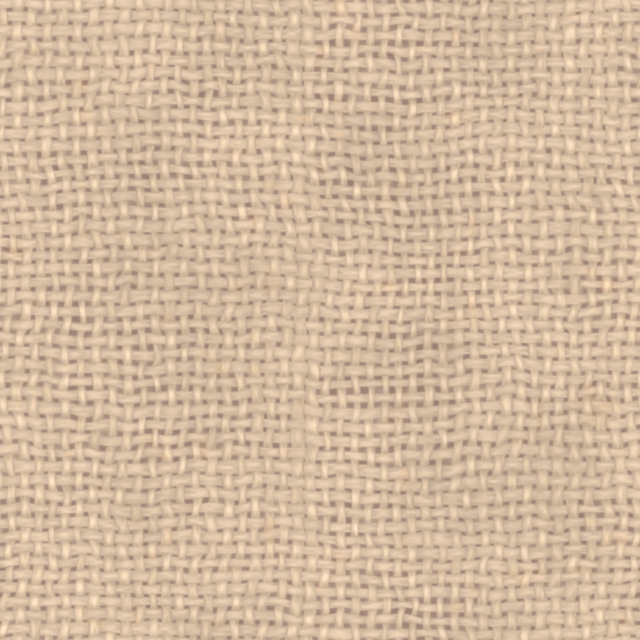
A WebGL 2 fragment shader for this texture:

```glsl
#version 300 es
precision highp float;

uniform vec2 u_resolution;
out vec4 fragColor;

float hash(vec2 p) {
    return fract(sin(dot(p, vec2(127.1, 311.7))) * 43758.5453);
}

// Value noise with n cells across the canvas, wrapping at its edges
float noise(vec2 uv, vec2 n, float seed) {
    vec2 i = floor(uv * n), f = fract(uv * n);
    f = f * f * (3.0 - 2.0 * f);
    vec2 a = mod(i, n) + seed, b = mod(i + 1.0, n) + seed;
    return mix(mix(hash(a), hash(vec2(b.x, a.y)), f.x),
               mix(hash(vec2(a.x, b.y)), hash(b), f.x), f.y);
}

// Rounded yarn: lighter on the crown of a crossing, darker at its sides
vec3 yarn(vec3 base, float across, float lift, float fibre) {
    float side = min(across * across, 1.0);
    return base * (1.0 - 0.07 * side + 0.09 * lift * (1.0 - side) + 0.12 * (fibre - 0.5));
}

void main() {
    vec2 uv = gl_FragCoord.xy / u_resolution;
    vec2 count = vec2(44.0, 46.0);

    // Uneven thread paths: broad drift plus small kinks
    vec2 drift = vec2(noise(uv, vec2(5.0), 11.0), noise(uv, vec2(5.0), 23.0)) - 0.5;
    vec2 kink = vec2(noise(uv, vec2(22.0, 36.0), 37.0), noise(uv, vec2(30.0, 23.0), 41.0)) - 0.5;
    vec2 p = uv * count + 0.9 * drift + 0.4 * kink;
    vec2 id = mod(floor(p), count);
    vec2 d = abs(fract(p) - 0.5);

    // Half widths vary by thread, along the thread and by region
    vec2 width = vec2(0.19, 0.23)
        + 0.10 * vec2(hash(vec2(id.x, 3.0)), hash(vec2(7.0, id.y)))
        + 0.13 * vec2(noise(uv, vec2(44.0, 18.0), 53.0), noise(uv, vec2(15.0, 46.0), 61.0))
        + 0.07 * (noise(uv, vec2(6.0), 71.0) - 0.3);
    width.x += 0.09 * exp(-pow((uv.x - 0.47) / 0.022, 2.0));
    vec2 cover = 1.0 - smoothstep(width - 0.11, width + 0.11, d);

    // Plain weave: the upper thread alternates at each crossing
    float parity = 1.0 - 2.0 * mod(id.x + id.y, 2.0);
    float lift = parity * cos(3.14159 * d.x) * cos(3.14159 * d.y);
    float warpOver = smoothstep(-0.25, 0.25, lift);

    float fineWarp = noise(uv, vec2(230.0, 70.0), 83.0);
    float fineWeft = noise(uv, vec2(70.0, 230.0), 97.0);
    vec3 warp = yarn(vec3(0.84, 0.74, 0.63), d.x / width.x, lift, fineWarp);
    vec3 weft = yarn(vec3(0.86, 0.76, 0.655), d.y / width.y, -0.6 * lift, fineWeft);

    // Shadowed gaps, partly veiled by loose fibres
    float fuzz = noise(uv, vec2(64.0), 101.0);
    vec3 gap = mix(vec3(0.62, 0.51, 0.46), vec3(0.74, 0.64, 0.56), fuzz * fuzz);

    vec3 warpTop = mix(mix(gap, weft, cover.y), warp, cover.x);
    vec3 weftTop = mix(mix(gap, warp, cover.x), weft, cover.y);
    vec3 color = mix(weftTop, warpTop, warpOver);

    // Pale knots where warp crosses over, some stronger than others
    float knot = max(lift, 0.0) * cover.x * cover.y;
    color += vec3(0.07, 0.07, 0.065) * knot * hash(id + 5.0);

    // Soft stains and fine grain
    color *= 0.97 + 0.05 * noise(uv, vec2(9.0), 113.0);
    color += 0.025 * (noise(uv, vec2(190.0), 131.0) - 0.5);
    color += vec3(0.02, 0.0, -0.02) * smoothstep(0.75, 1.0, noise(uv, vec2(38.0), 149.0));
    fragColor = vec4(color, 1.0);
}
```
